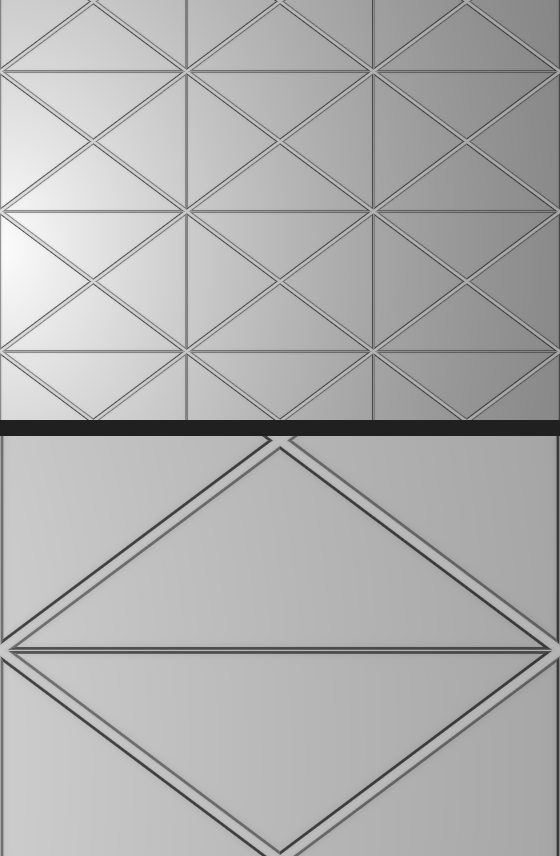
Top: the whole. Bottom: its middle third, enlarged.
This pattern is drawn by a WebGL 2 fragment shader. Its source:

```glsl
#version 300 es
precision highp float;
// Brushed-grey panel of bevelled triangular plates, split by engraved double grooves.

uniform vec2 u_resolution;
out vec4 fragColor;

// Lengths are fractions of the canvas height.
const vec2  REPEATS      = vec2(3.0, 3.0);
const float SHIFT_Y      = 0.0035;   // small downward offset of the lattice
const float DIAGONAL_GAP = 0.0046;   // half width of a diagonal groove
const float SEAM_GAP     = 0.0016;   // half width of a straight seam
const float LINE_HALF    = 0.0011;   // half width of an engraved line
const float SHADE_REACH  = 0.0022;   // falloff of the soft shade beside a line

const float STRONG_LINE  = 0.64;     // darkness of edges facing away from the light
const float WEAK_LINE    = 0.40;     // darkness of edges facing the light
const float SEAM_LINE    = 0.56;     // darkness of horizontal edges
const float SOFT_SHADE   = 0.10;

const vec3  GROOVE_COLOR = vec3(0.80);
const float GROOVE_MIX   = 0.45;

const vec2  GLOW_CENTER  = vec2(0.0, 0.41);
const float GLOW_SQUASH  = 0.56;     // vertical stretch of the glow
const float GLOW_PEAK    = 0.99;
const float GLOW_SLOPE   = 0.62;
const float GLOW_CURVE   = 0.17;

// Light fading from the left edge to the dark right side.
vec3 metalColor(vec2 uv) {
    float d = length((uv - GLOW_CENTER) * vec2(1.0, GLOW_SQUASH));
    return vec3(GLOW_PEAK - GLOW_SLOPE * d + GLOW_CURVE * d * d);
}

// Returns distance inside the nearest plate and the darkness of its nearest edge.
vec2 plateEdge(vec2 q, vec2 cell) {
    // Signed distances to both diagonals, positive on their left side.
    vec2 n = normalize(vec2(cell.y, cell.x));
    float rising  = dot(q, vec2(-n.x, n.y));
    float falling = dot(q, vec2(-n.x, -n.y));

    vec2 edge = vec2(abs(rising) - DIAGONAL_GAP,
                     rising > 0.0 ? STRONG_LINE : WEAK_LINE);
    float other = abs(falling) - DIAGONAL_GAP;
    if (other < edge.x) {
        edge = vec2(other, falling > 0.0 ? STRONG_LINE : WEAK_LINE);
    }

    // Outer side of the triangle: horizontal or vertical seam.
    vec2 border = 0.5 * cell - abs(q) - SEAM_GAP;
    bool upright = abs(q.x) * cell.y > abs(q.y) * cell.x;
    float seam = upright ? border.x : border.y;
    if (seam < edge.x) {
        float side = q.x > 0.0 ? STRONG_LINE : WEAK_LINE;
        edge = vec2(seam, upright ? side : SEAM_LINE);
    }
    return edge;
}

void main() {
    vec2 uv = gl_FragCoord.xy / u_resolution;
    vec2 size = vec2(u_resolution.x / u_resolution.y, 1.0);
    float pixel = 1.0 / u_resolution.y;

    // Repeat cell, centred where the diagonals cross.
    vec2 cell = size / REPEATS;
    vec2 p = uv * size + vec2(0.0, SHIFT_Y);
    vec2 q = (fract(p / cell + vec2(0.0, 0.5)) - 0.5) * cell;

    vec2 edge = plateEdge(q, cell);
    float dist = abs(edge.x);

    // Plates and the paler grooves between them.
    vec3 color = metalColor(uv);
    float groove = clamp(0.5 - edge.x / pixel, 0.0, 1.0);
    color = mix(color, GROOVE_COLOR, GROOVE_MIX * groove);

    // Engraved outline with a soft shade around it.
    float line = clamp((LINE_HALF - dist) / pixel + 0.5, 0.0, 1.0);
    color *= 1.0 - SOFT_SHADE * exp(-dist / SHADE_REACH);
    color *= 1.0 - edge.y * line;

    fragColor = vec4(color, 1.0);
}
```
